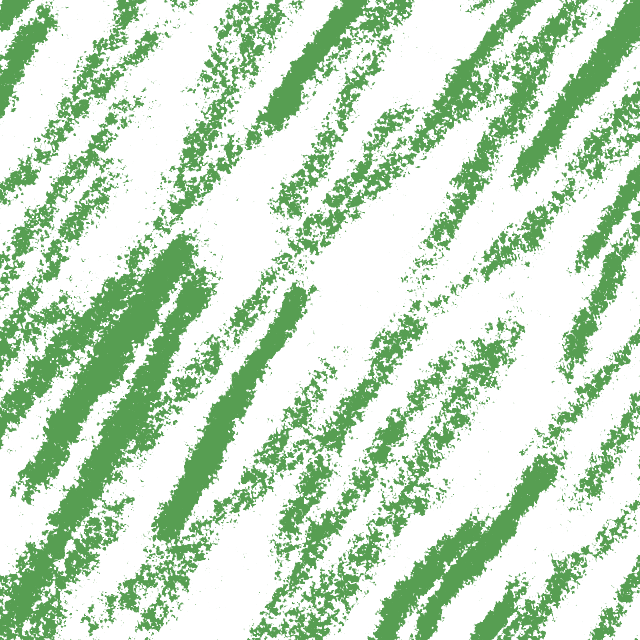
A WebGL 2 fragment shader for this pattern:

```glsl
#version 300 es
precision highp float;
// Rough green crayon strokes slanting up to the right on white paper.
// Each lane of a rotated frame holds curved strokes of random pressure;
// paper grain, made of layered value noise, thresholds that pressure into ink.

#define SLANT 0.97         // main stroke angle in radians
#define CROSS_SLANT 0.76   // angle of the faint linking strokes
#define LANE 0.073         // distance between main strokes
#define CROSS_LANE 0.22    // distance between faint strokes
#define REACH 0.74         // length of the cell that holds one stroke
#define LIGHT 0.56         // pressure of the lightest stroke
#define HEAVY 1.25         // pressure of the heaviest stroke
#define BARE -0.12         // pressure on untouched paper
#define GRAIN 92.0         // coarsest grain cells across the canvas
#define INK vec3(0.34, 0.62, 0.32)
#define PAPER vec3(1.0)

uniform vec2 u_resolution;
out vec4 outColor;

float hash(vec2 p) {
    return fract(sin(dot(p, vec2(127.1, 311.7))) * 43758.5453);
}

float noise(vec2 p) {
    vec2 cell = floor(p);
    vec2 f = fract(p);
    f = f * f * (3.0 - 2.0 * f);
    float low = mix(hash(cell), hash(cell + vec2(1.0, 0.0)), f.x);
    float high = mix(hash(cell + vec2(0.0, 1.0)), hash(cell + vec2(1.0)), f.x);
    return mix(low, high, f.y);
}

// Paper tooth: three turned octaves, stretched to fill 0..1
float paperGrain(vec2 p) {
    mat2 turn = mat2(0.8, 0.6, -0.6, 0.8);
    vec2 q = turn * p;
    float tooth = 0.32 * noise(p * GRAIN)
                + 0.36 * noise(q * GRAIN * 2.2 + 17.0)
                + 0.32 * noise(turn * q * GRAIN * 4.4 + 41.0);
    return (tooth - 0.5) * 1.6 + 0.5;
}

// Pressure of one stroke; q is (along, across) from its middle
float stroke(vec2 q, vec2 id, float heavy) {
    float halfLength = REACH * mix(0.38, 0.58, hash(id + 3.1));
    float halfWidth = mix(0.031, 0.049, hash(id + 5.7));
    float slope = (hash(id + 7.3) - 0.5) * 0.2;
    float bend = mix(-0.06, 0.24, hash(id + 9.9));
    float luck = hash(id + 12.4);
    float pressure = mix(LIGHT, heavy, luck * luck);

    halfWidth *= 0.8 + 0.4 * noise(vec2(q.x * 9.0, luck * 90.0));
    float across = abs(q.y - slope * q.x - bend * q.x * q.x) / halfWidth;
    float body = 1.0 - smoothstep(0.12, 1.0, across);
    float ends = smoothstep(0.0, 0.12, halfLength - abs(q.x));
    return mix(BARE, pressure, body * ends);
}

// Strongest stroke among the neighbouring lanes and cells
float strokeLayer(vec2 p, float angle, float lane, float heavy, float seed) {
    vec2 dir = vec2(cos(angle), sin(angle));
    vec2 frame = vec2(dot(p, dir), dot(p, vec2(dir.y, -dir.x)));
    float strongest = BARE;
    for (int j = -2; j <= 2; j++) {
        float row = floor(frame.y / lane) + float(j);
        float shift = hash(vec2(row, seed));
        for (int k = -1; k <= 1; k++) {
            float column = floor(frame.x / REACH + shift) + float(k);
            vec2 id = vec2(column, row) + seed;
            float jitter = (hash(id + 1.3) - 0.5) * 0.4;
            vec2 middle = vec2((column + 0.5 - shift) * REACH,
                               (row + 0.5 + jitter) * lane);
            strongest = max(strongest, stroke(frame - middle, id, heavy));
        }
    }
    return strongest;
}

void main() {
    vec2 p = gl_FragCoord.xy / u_resolution.y;

    // Unsteady hand
    vec2 wobble = vec2(noise(p * 17.0), noise(p * 17.0 + 60.0)) - 0.5;
    vec2 hand = p + wobble * 0.014;

    // Main strokes and the faint ones that link them
    float pressure = strokeLayer(hand, SLANT, LANE, HEAVY, 23.0);
    pressure = max(pressure, strokeLayer(hand, CROSS_SLANT, CROSS_LANE, LIGHT, 71.0));
    pressure += (noise(p * 24.0 + 8.0) - 0.5) * 0.14;

    // Ink sticks where pressure beats the grain
    float bite = pressure - paperGrain(p);
    float edge = clamp(fwidth(bite), 0.001, 0.3) * 0.6;
    float cover = smoothstep(-edge, edge, bite);
    outColor = vec4(mix(PAPER, INK, cover), 1.0);
}
```
